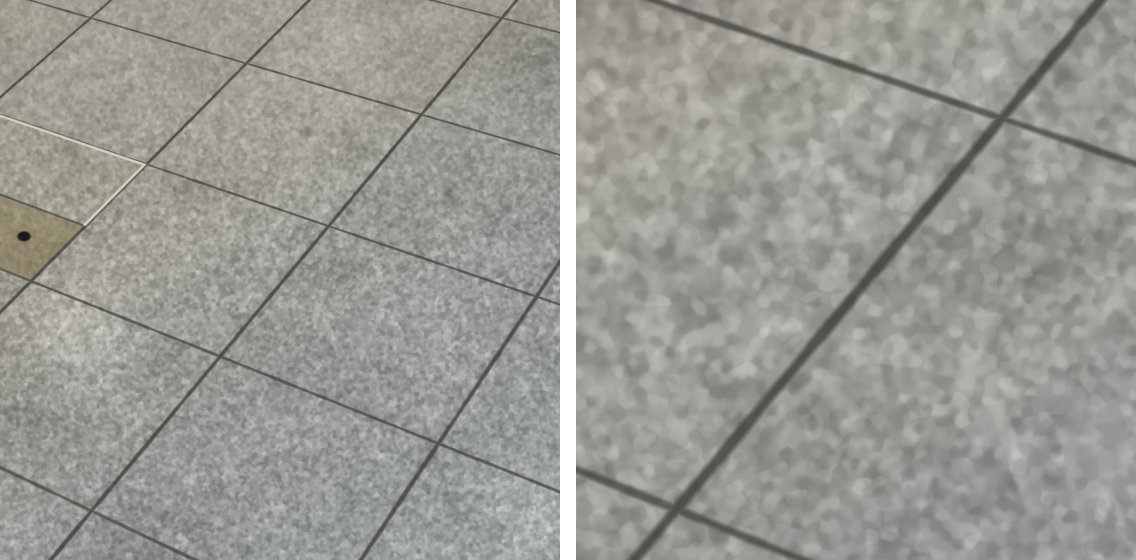
Left, the full canvas; right, a detail of the centre.
Give the GLSL for this texture, as a Shadertoy shader.

```glsl
// Worn stone paving seen at an angle: a perspective transform maps the canvas
// to slab units, where joints lie on whole numbers. Cellular noise makes the
// grain and breaks up stains; one slab holds a bright-edged inset with a tan plate.

const vec3 WARM_STONE = vec3(0.630, 0.610, 0.565);
const vec3 COOL_STONE = vec3(0.580, 0.595, 0.594);
const vec3 JOINT = vec3(0.31, 0.315, 0.295);
const vec3 METAL = vec3(0.84, 0.84, 0.79);
const vec3 TAN = vec3(0.56, 0.52, 0.42);
const float PLATE_TOP = 1.548;

float hash(vec2 p) {
    vec3 q = fract(p.xyx * vec3(0.1031, 0.1030, 0.0973));
    q += dot(q, q.yzx + 33.33);
    return fract((q.x + q.y) * q.z);
}

// Smooth cellular noise, about -0.5 to 0.5.
float cellNoise(vec2 p) {
    vec2 cell = floor(p), local = fract(p);
    float sum = 0.0, total = 0.0;
    for (int y = -1; y <= 1; y++)
    for (int x = -1; x <= 1; x++) {
        vec2 o = vec2(x, y), id = cell + o;
        vec2 d = o + vec2(hash(id + 17.0), hash(id + 59.0)) - local;
        float weight = exp(-5.0 * dot(d, d));
        sum += weight * (hash(id + 101.0) - 0.5);
        total += weight;
    }
    return sum / total;
}

float mottle(vec2 p) {
    return 0.6 * cellNoise(p) + 0.3 * cellNoise(p * 2.3 + 7.0) + 0.2 * cellNoise(p * 5.1 + 3.0);
}

// Perspective map from canvas (y down) to slab coordinates.
vec2 toSlab(vec2 p) {
    mat3 slabToCanvas = mat3(0.2689, 0.0794, -0.058,
                            -0.1961, 0.1602, -0.068,
                             0.4401, 0.1133, 1.0);
    vec3 q = inverse(slabToCanvas) * vec3(p, 1.0);
    return q.xy / q.z;
}

float stroke(float dist, float halfWidth, float aa) {
    return 1.0 - smoothstep(halfWidth - aa, halfWidth + aa, abs(dist));
}

float band(float x, float low, float high, float aa) {
    return smoothstep(low - aa, low + aa, x) * (1.0 - smoothstep(high - aa, high + aa, x));
}

float toJoint(float x) {
    return abs(fract(x + 0.5) - 0.5);
}

// Pale and dark stains: centre, radius, strength.
float stains(vec2 p, float breakup) {
    vec4 spots[11] = vec4[11](
        vec4(0.14, 0.60, 0.085, 0.09), vec4(0.58, 0.12, 0.11, 0.045),
        vec4(0.78, 0.65, 0.10, 0.03), vec4(0.93, 0.91, 0.10, 0.04),
        vec4(0.97, 0.11, 0.08, -0.08), vec4(0.63, 0.26, 0.025, -0.07),
        vec4(0.33, 0.33, 0.012, -0.11), vec4(0.55, 0.235, 0.009, -0.10),
        vec4(0.80, 0.35, 0.012, -0.09), vec4(0.03, 0.72, 0.09, -0.04),
        vec4(0.27, 0.99, 0.10, -0.05));
    float tone = 0.0;
    for (int i = 0; i < 11; i++) {
        vec2 d = (p - spots[i].xy) / spots[i].z;
        tone += spots[i].w * exp(-dot(d, d)) * (1.0 + 2.2 * breakup);
    }
    return tone;
}

void mainImage(out vec4 fragColor, in vec2 fragCoord) {
    vec2 p = fragCoord / iResolution.xy;
    p.y = 1.0 - p.y;
    vec2 slab = toSlab(p);
    vec2 aa = max(0.7 * fwidth(slab), 0.006);

    // Stone: warm far corner to cool near corner, slab tint, grain and stains.
    float grain = 0.10 * cellNoise(p * 105.0) + 0.13 * cellNoise(p * 165.0 + 31.0);
    float flecks = smoothstep(0.14, 0.36, cellNoise(p * 120.0 + 11.0));
    float cloud = mottle(slab * 4.0 + 20.0);
    vec3 color = mix(WARM_STONE, COOL_STONE, smoothstep(0.05, 1.15, 0.5 * p.x + 0.8 * p.y));
    color += 0.02 * (hash(floor(slab) + 40.0) - 0.5);
    color += 0.06 * cloud + stains(p, mottle(slab * 12.0));

    // Inset in the slab on the left, with its tan plate.
    float leftSide = 1.0 - smoothstep(-aa.x, aa.x, slab.x);
    float inset = leftSide * band(slab.y, 1.0, PLATE_TOP, aa.y);
    float plate = leftSide * band(slab.y, PLATE_TOP, 2.0, aa.y);
    color += inset * vec3(0.0, 0.005, -0.01);
    color = mix(color, TAN + 0.06 * cloud, plate * 0.9);
    float nearness = mix(0.65, 1.1, smoothstep(0.0, 0.5, p.y));
    color += (grain + 0.045 * flecks) * nearness * (1.0 - 0.5 * plate);

    // Joints, uneven in width and slightly grimy along the edges.
    vec2 gap = vec2(toJoint(slab.x), toJoint(slab.y));
    float wear = 0.003 * cellNoise(slab * 19.0);
    float lines = max(stroke(gap.x, 0.0085 + wear, aa.x), 0.9 * stroke(gap.y, 0.0075 + wear, aa.y));
    lines = max(lines, 0.85 * leftSide * stroke(slab.y - PLATE_TOP, 0.007, aa.y));
    color -= 0.02 * exp(-min(gap.x, gap.y) * 45.0);
    color = mix(color, JOINT + 0.3 * grain, lines);

    // Bright metal trim along two edges of the inset.
    float trim = max(leftSide * stroke(slab.y - 1.008, 0.009, aa.y),
                     stroke(slab.x + 0.008, 0.008, aa.x) * band(slab.y, 1.0, PLATE_TOP, aa.y));
    color = mix(color, METAL, 0.95 * trim);

    // Dark hole in the plate.
    float hole = length((p - vec2(0.043, 0.422)) / vec2(0.012, 0.009));
    color = mix(color, vec3(0.10), 1.0 - smoothstep(0.7, 1.25, hole));

    fragColor = vec4(clamp(color, 0.0, 1.0), 1.0);
}
```
